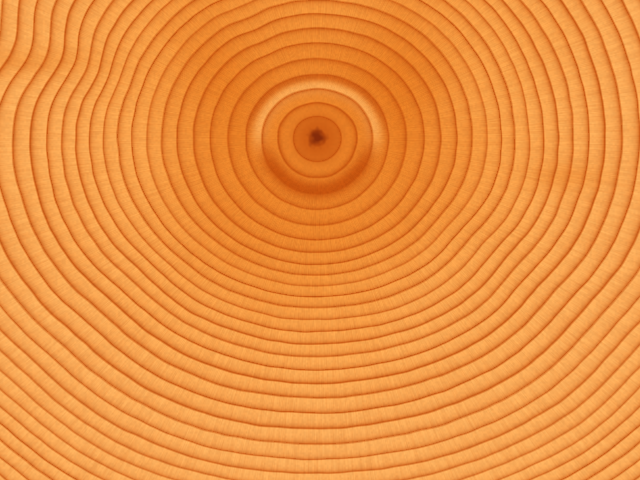
Reproduce this texture procedurally as a WebGL 2 fragment shader.

```glsl
#version 300 es
precision highp float;
// Cut end of a softwood log: growth rings around an off-centre pith, with radial fibres.
uniform vec2 u_resolution;
out vec4 outColor;

const vec2 PITH = vec2(0.661, 0.712);
const float RING_WIDTH = 0.033;

const vec3 PALE = vec3(0.99, 0.69, 0.37);
const vec3 HONEY = vec3(0.97, 0.615, 0.265);
const vec3 AMBER = vec3(0.90, 0.48, 0.13);
const vec3 LATEWOOD = vec3(0.76, 0.31, 0.05);
const vec3 HEART = vec3(0.48, 0.14, 0.03);

float hash(vec2 p) {
  return fract(sin(dot(p, vec2(127.1, 311.7))) * 43758.5453);
}

float noise(vec2 p) {
  vec2 i = floor(p), f = fract(p);
  f = f * f * (3.0 - 2.0 * f);
  return mix(mix(hash(i), hash(i + vec2(1, 0)), f.x),
             mix(hash(i + vec2(0, 1)), hash(i + vec2(1, 1)), f.x), f.y);
}

float fbm(vec2 p) {
  float sum = 0.0, amp = 0.5;
  for (int i = 0; i < 4; i++) {
    sum += amp * noise(p);
    p = p * 2.03 + 17.3;
    amp *= 0.5;
  }
  return sum;
}

// Soft bump around a direction given as an angle in radians
float sector(vec2 dir, float angle, float width) {
  return exp((dot(dir, vec2(cos(angle), sin(angle))) - 1.0) / (width * width));
}

// Soft elliptical patch
float patchAt(vec2 d, vec2 centre, vec2 size) {
  vec2 q = (d - centre) / size;
  return exp(-dot(q, q));
}

// Growth radius: flattened vertically, dented along a few directions
float growthRadius(vec2 d) {
  float r = length(d);
  vec2 dir = d / max(r, 1e-4);
  float below = mix(1.0, 1.17, smoothstep(0.12, 0.35, r));
  float squash = mix(below, 1.12, smoothstep(-0.08, 0.08, d.y));
  float g = length(d * vec2(1.0, squash));
  g += 0.042 * sector(dir, 2.85, 0.09) * smoothstep(0.35, 0.62, r);
  g += 0.009 * sector(dir, 2.08, 0.10) * smoothstep(0.15, 0.28, r);
  g += 0.012 * sector(dir, -0.58, 0.12) * smoothstep(0.2, 0.4, r);
  g += 0.014 * sector(dir, -2.46, 0.16) * smoothstep(0.3, 0.5, r);
  g += 0.015 * (fbm(d * 5.0 + 9.0) - 0.47) * smoothstep(0.05, 0.5, r);
  return g + 0.0016 * (noise(d * 38.0) - 0.5);
}

// Ring count at a growth radius; spacing swells and tightens slowly
float ringIndex(float g) {
  float outer = max(g - 0.1476, 0.0);
  return 4.0 + (g - 0.1476) / RING_WIDTH - 0.35 * sin(outer * 11.3);
}

// Latewood darkness: slow rise outward, then a crisp smoothed drop
float latewood(float n, float blur) {
  float f = fract(n);
  float strength = 0.75 + 0.4 * hash(vec2(floor(n), 3.0));
  float rise = 0.25 * f * f + 0.75 * exp((f - 1.0) * 8.0);
  float edge = 1.0 - smoothstep(0.0, 0.07 + blur, f);
  return strength * max(rise, edge);
}

// Broad tone from sapwood to the darker middle
vec3 woodTone(vec2 d, float r) {
  float mottling = fbm(d * 4.0 + 31.0) - 0.47;
  float light = smoothstep(0.18, 0.75, r + 0.25 * mottling - 0.12 * d.y);
  vec3 c = mix(HONEY, PALE, light * 0.85);
  float warm = 0.72 * (1.0 - smoothstep(0.1, 0.43, r + 0.2 * mottling));
  warm += 0.35 * patchAt(d, vec2(0.17, 0.13), vec2(0.10, 0.16));
  warm += 0.30 * patchAt(d, vec2(-0.21, 0.1), vec2(0.09, 0.2));
  warm += 0.35 * patchAt(d, vec2(0.52, -0.08), vec2(0.09, 0.03));
  warm += 0.30 * patchAt(d, vec2(-0.60, 0.16), vec2(0.16, 0.03));
  return mix(c, AMBER, clamp(warm, 0.0, 0.9));
}

void main() {
  vec2 d = gl_FragCoord.xy / u_resolution.y - PITH;
  float r = length(d);
  float g = growthRadius(d);
  float n = ringIndex(g);
  vec3 c = woodTone(d, r);

  // Pale halo above and dark crescent below the innermost rings
  float halo = exp(-pow((g - 0.122) / 0.018, 2.0));
  c = mix(c, PALE, 0.75 * halo * smoothstep(-0.06, 0.03, d.y));
  float crescent = exp(-pow((g - 0.108) / 0.019, 2.0));
  c = mix(c, LATEWOOD, 0.85 * crescent * smoothstep(0.01, -0.07, d.y));
  float arch = exp(-pow((g - 0.143) / 0.009, 2.0));
  c = mix(c, LATEWOOD, 0.5 * arch * smoothstep(-0.02, 0.08, d.y));

  // Growth rings
  c = mix(c, LATEWOOD, clamp(0.78 * latewood(n, fwidth(n)), 0.0, 0.9));

  // Radial fibres and fine pores
  float angle = atan(d.x, -d.y);
  float fibre = noise(vec2(angle * 150.0, r * 22.0)) + noise(vec2(angle * 330.0, r * 45.0)) - 1.0;
  c *= 1.0 + vec3(0.025, 0.055, 0.09) * fibre * smoothstep(0.02, 0.15, r);
  c *= 1.0 + 0.05 * (noise(d * 230.0) - 0.5);

  // Pith
  c = mix(c, LATEWOOD, 0.7 * (1.0 - smoothstep(0.02, 0.075, r)));
  c = mix(c, HEART, 0.85 * (1.0 - smoothstep(0.008, 0.03, r + 0.01 * noise(d * 130.0))));
  outColor = vec4(clamp(c, 0.0, 1.0), 1.0);
}
```
